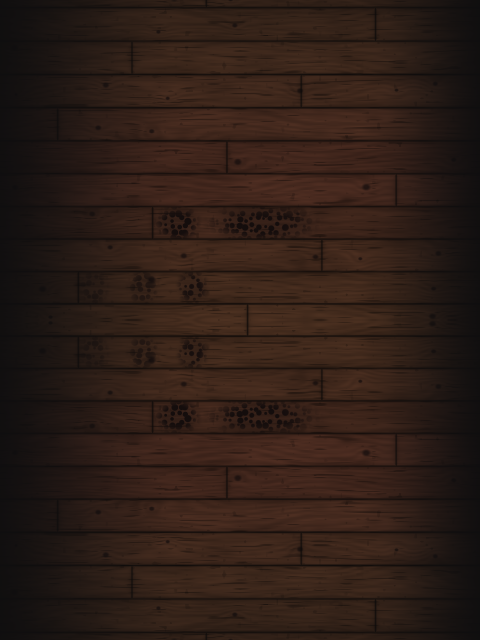
Give the GLSL for this texture, as a WebGL 1 fragment shader.

```glsl
precision highp float;
// Dim, worn floorboards: thin dark seams, one staggered butt joint per row,
// streaky grain, knots and charred spots, under a soft vignette.
// Rows mirror about mid height and all noise wraps across, so the tile is seamless.
uniform vec2 u_resolution;

const float ROWS = 19.9;          // boards per canvas height at mid height
const float ROW_GROWTH = 0.0453;  // boards widen slightly away from the middle
const float ROW_SPAN = 14.7;      // canvas width in board heights
const float SEAM_HALF = 0.022;    // in board heights
const float JOINT_HALF = 0.020;
const float JOINT_STEP = 0.59;    // stagger from one row to the next
const float KNOT_CELLS = 7.0;
const float KNOT_CHANCE = 0.4;
const float CHAR_CELL = 5.0;      // charred spots per board height
const float EDGE_DIM = 0.125;     // vignette position reached at both sides
const vec3 WOOD_BROWN = vec3(0.266, 0.170, 0.114);
const vec3 WOOD_RED = vec3(0.284, 0.163, 0.121);
const vec3 CHAR = vec3(0.070, 0.045, 0.045);
const vec3 GAP = vec3(0.045, 0.035, 0.032);
const vec3 SHADOW = vec3(0.057, 0.054, 0.058);

float hash(vec2 p) {
  vec3 q = fract(p.xyx * 0.1031);
  q += dot(q, q.yzx + 33.33);
  return fract((q.x + q.y) * q.z);
}

// Value noise that wraps in x after a whole number of cells
float noise(vec2 p, float period) {
  vec2 i = floor(p), f = fract(p);
  f = f * f * (3.0 - 2.0 * f);
  float x0 = mod(i.x, period), x1 = mod(i.x + 1.0, period);
  return mix(mix(hash(vec2(x0, i.y)), hash(vec2(x1, i.y)), f.x),
             mix(hash(vec2(x0, i.y + 1.0)), hash(vec2(x1, i.y + 1.0)), f.x), f.y);
}

// Noise stretched along one board: count cells along it, fine cells across
float streak(float x, float v, float row, float count, float fine) {
  return noise(vec2(x * count, v * fine + row * 41.0 + 60.0), count);
}

// Separate dark blobs of uneven size
float charSpots(vec2 p) {
  vec2 cell = floor(p);
  float spots = 0.0;
  for (int j = -1; j <= 1; j++)
    for (int i = -1; i <= 1; i++) {
      vec2 c = cell + vec2(float(i), float(j));
      vec2 site = c + 0.15 + 0.7 * vec2(hash(c + 7.0), hash(c + 91.0));
      float size = mix(0.2, 0.55, hash(c + 33.0));
      spots = max(spots, 1.0 - smoothstep(size - 0.12, size + 0.12, distance(p, site)));
    }
  return spots;
}

// Burnt patches: three small ones on row 1, two broad ones on row 3
float charMask(float x, float v, float row) {
  float mask = 0.0;
  for (int i = 0; i < 5; i++) {
    float f = float(i), g = f - 3.0;
    vec3 patchShape = f < 2.5 ? vec3(0.195 + 0.103 * f, 1.0, 0.034)
                              : vec3(0.37 + 0.18 * g, 3.0, 0.048 + 0.07 * g);
    vec2 q = vec2((x - patchShape.x) / patchShape.z, v / 0.6);
    float strength = f < 2.5 ? 0.55 + 0.15 * f : 1.0;
    float here = 1.0 - step(0.5, abs(row - patchShape.y));
    mask = max(mask, here * strength * (1.0 - smoothstep(0.4, 1.15, length(q))));
  }
  return mask;
}

// x: knot darkness, y: how far the grain bends around it
vec2 knots(float x, float v, float row) {
  vec2 sum = vec2(0.0);
  float cell = floor(x * KNOT_CELLS);
  for (int i = -1; i <= 1; i++) {
    float c = cell + float(i);
    vec2 id = vec2(mod(c, KNOT_CELLS) + 13.0, row + 29.0);
    float present = step(hash(id), KNOT_CHANCE);
    float cx = (c + 0.2 + 0.6 * hash(id + 17.0)) / KNOT_CELLS;
    vec2 q = vec2((x - cx) * ROW_SPAN, v - 0.6 * (hash(id + 53.0) - 0.5));
    float r = length(q * vec2(0.8, 1.0));
    float size = mix(0.04, 0.1, hash(id + 71.0));
    sum += present * vec2(1.0 - smoothstep(size * 0.4, size * 1.4, r), exp(-r * r * 14.0));
  }
  return min(sum, 1.0);
}

void main() {
  vec2 uv = fract(gl_FragCoord.xy / u_resolution);
  float px = ROWS / u_resolution.y;

  // Board coordinates, mirrored about mid height
  float away = abs(uv.y - 0.5), x = uv.x;
  float d = away * ROWS * (1.0 - ROW_GROWTH * away);
  float row = floor(d + 0.5);
  float v = d - row;

  // Grain, bent by the knots
  vec2 knot = knots(x, v, row);
  float warp = streak(x, v, row, 6.0, 2.0) + 0.35 * knot.y;
  float rings = 0.5 + 0.5 * sin(6.2832 * (v * 5.0 + 3.5 * warp));
  float fibre = streak(x, v + 0.1 * warp, row, 36.0, 24.0);
  float blotch = streak(x, v, row, 11.0, 2.5);
  float crack = smoothstep(0.78, 0.95, streak(x, v + 0.15 * warp, row, 18.0, 20.0));
  float speck = smoothstep(0.84, 0.96, streak(x, v, row, 90.0, 9.0));

  // Wood tone: redder boards a few rows from the middle
  float red = exp(-(row - 4.5) * (row - 4.5) / 5.0);
  vec3 color = mix(WOOD_BROWN, WOOD_RED, red);
  color *= 0.88 + 0.16 * hash(vec2(row + 3.0, 19.0));
  color *= 0.78 + 0.10 * rings + 0.16 * fibre + 0.18 * blotch;
  color *= 1.0 - 0.3 * crack - 0.25 * speck * blotch;

  // Knots and burns
  color = mix(color, CHAR, 0.7 * knot.x);
  float spots = charSpots(vec2(x * ROW_SPAN, v + row * 3.0) * CHAR_CELL);
  float burn = charMask(x, v, row) * (0.25 + 0.75 * spots) * (0.7 + 0.5 * blotch);
  color = mix(color, CHAR, clamp(burn, 0.0, 0.95));

  // Seams and joints of uneven depth, with grime along the edges
  float jointX = 0.06 + 0.86 * fract(0.53 + JOINT_STEP * row);
  float seam = 0.5 - abs(v);
  float joint = abs(x - jointX) * ROW_SPAN;
  float wear = noise(vec2(x * 24.0, floor(d) + 5.0), 24.0);
  float depth = 0.95 - 0.25 * hash(vec2(floor(d), 8.0)) - 0.25 * wear;
  float soft = max(px, 0.02);
  float gap = max(depth * (1.0 - smoothstep(SEAM_HALF - soft, SEAM_HALF + soft, seam)),
                  0.75 * (1.0 - smoothstep(JOINT_HALF - soft, JOINT_HALF + soft, joint)));
  color *= 1.0 - 0.28 * exp(-min(seam, joint) * 14.0);
  color = mix(color, GAP, gap);

  // Vignette, equally dark on both sides
  float light = smoothstep(0.0, 1.0, EDGE_DIM + x / 0.46)
              * smoothstep(0.0, 1.0, EDGE_DIM + (1.0 - x) / 0.30);
  light *= 1.0 - 0.3 * pow(2.0 * away, 3.0);
  gl_FragColor = vec4(mix(SHADOW, color, light), 1.0);
}
```
